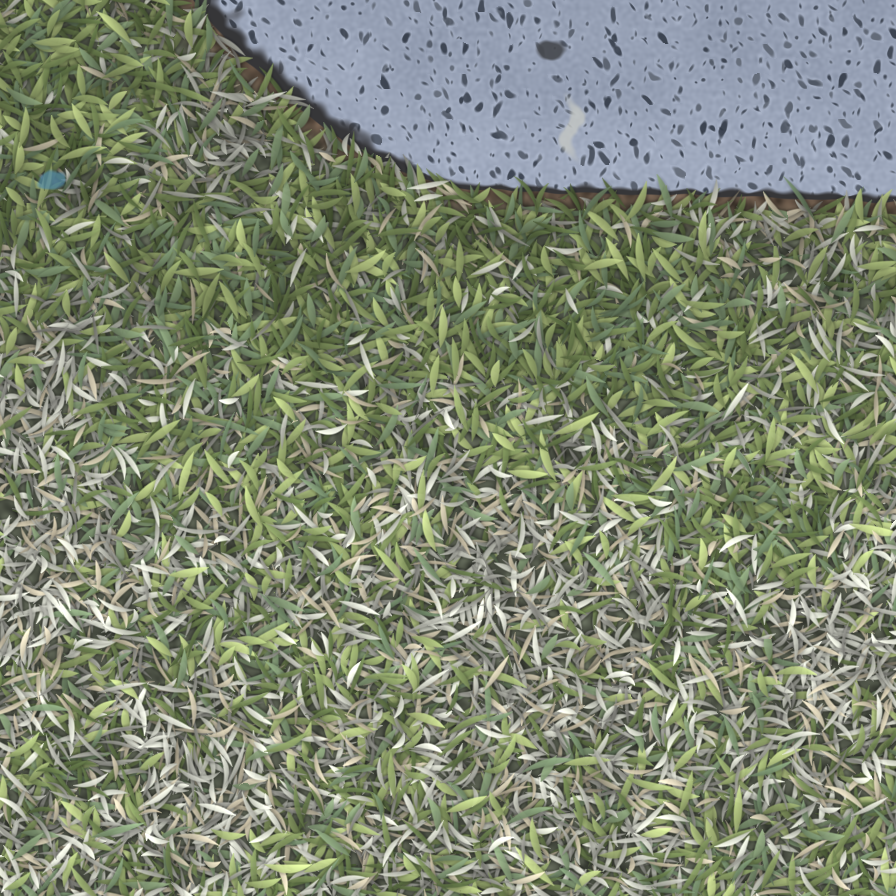
This texture is drawn by a Shadertoy shader. Its source:

```glsl
// Patchy lawn beside a pitted grey stone slab with a curved lower edge.
// Jittered grids of tapered, bent blades are stacked from dark to light;
// a field of soft spots and gradient noise decides where the turf is dry.

vec4 hash4(vec2 p) {
    vec4 q = fract(p.xyxy * vec4(.1031, .1030, .0973, .1099));
    q += dot(q, q.wzxy + 33.33);
    return fract((q.xxyz + q.yzzw) * q.zywx);
}

float cornerSlope(vec2 cell, vec2 f) {
    return dot(hash4(cell + 71.).xy * 2. - 1., f);
}

float gradientNoise(vec2 p) {
    vec2 i = floor(p), f = fract(p), u = f * f * (3. - 2. * f);
    vec2 e = vec2(0, 1);
    return mix(mix(cornerSlope(i, f), cornerSlope(i + e.yx, f - e.yx), u.x),
               mix(cornerSlope(i + e, f - e), cornerSlope(i + 1., f - 1.), u.x), u.y);
}

// Positive inside the slab: a parabola on the left running into a level edge
float slabDistance(vec2 p) {
    float bend = max(.56 - p.x, 0.);
    float edge = .787 - .025 * max(p.x - .56, 0.) + 1.8 * bend * bend;
    return (p.y - edge) / sqrt(1. + 13. * bend * bend);
}

float spot(vec2 p, float x, float y, float radius) {
    vec2 q = (p - vec2(x, y)) / radius;
    return exp(-dot(q, q));
}

// 0 is lush, 1 is dry
float dryness(vec2 p) {
    float dry = mix(.56, .26, smoothstep(.3, .8, p.y));
    dry += .8 * spot(p, .25, .85, .06) + .6 * spot(p, .89, .74, .06);
    dry += .5 * spot(p, .02, .55, .09) + .35 * spot(p, .02, .33, .10);
    dry += .5 * spot(p, .95, .27, .09) + .35 * spot(p, .56, .36, .11);
    dry += .35 * spot(p, .63, .17, .11) + .4 * spot(p, .23, .10, .07);
    dry -= .3 * spot(p, .30, .66, .12) + .35 * spot(p, .64, .68, .14);
    dry -= .4 * spot(p, .84, .45, .09) + .3 * spot(p, .06, .90, .12);
    return dry + .45 * gradientNoise(p * 9.);
}

vec3 slabColor(vec2 p, float d, float px) {
    vec3 col = vec3(.58, .62, .70) + .05 * gradientNoise(p * 14.)
             + .06 * gradientNoise(p * 170.);
    col += .04 * smoothstep(.16, .02, d);
    vec2 w = p + .004 * vec2(gradientNoise(p * 90.), gradientNoise(p * 90. + 40.));

    // Scattered pits, one per cell at four scales
    for (int i = 0; i < 4; i++) {
        float size = .017 + .008 * float(i);
        vec2 g = w / size + float(i) * 17.3;
        vec4 h = hash4(floor(g) + float(i) * 31.), k = fract(h.wxyz * 37.7);
        vec2 q = (fract(g) - .25 - .5 * h.xy) * size;
        float a = (k.x - .65) * 1.7;
        q = mat2(cos(a), sin(a), -sin(a), cos(a)) * q;
        float r = .0011 + .0028 * k.y * k.y * k.y;
        float pit = length(q / vec2(1., 1.2 + 1.6 * k.z)) - r;
        float keep = step(h.z, .72 - .12 * float(i));
        col += .025 * keep * smoothstep(.003, 0., abs(pit - .001));
        col = mix(col, vec3(.19, .22, .27) + .2 * k.w, .9 * keep * smoothstep(px, -px, pit));
    }
    // One large hollow and a pale scuff
    float hollow = length((w - vec2(.615, .944)) / vec2(1.5, 1.)) - .011;
    col = mix(col, vec3(.27, .28, .30), .9 * smoothstep(.002, -.003, hollow));
    vec2 s = w - vec2(.638 + .007 * sin(w.y * 110.), .857);
    float scuff = length(s / vec2(1., 4.)) - .008;
    col = mix(col, vec3(.78, .79, .77), .75 * smoothstep(.003, -.003, scuff));

    // Dark worn rim, wider along the curve
    float rim = mix(.023, .008, smoothstep(.25, .55, p.x));
    rim *= 1. + 1.3 * gradientNoise(p * 45.);
    return mix(vec3(.21, .21, .22), col, smoothstep(rim * .5, rim * 1.2, d));
}

vec3 bladeColor(vec4 k, bool green) {
    vec3 fresh = mix(vec3(.33, .40, .24), vec3(.68, .74, .49), k.x * sqrt(k.x));
    fresh = mix(fresh, vec3(.42, .51, .42), step(.75, k.y) * .7);
    vec3 straw = mix(vec3(.45, .45, .43), vec3(.85, .86, .81), k.x);
    straw = mix(straw, vec3(.72, .66, .54), step(.75, k.y) * .6);
    return green ? fresh : straw;
}

// Stacked blades; four nearest cells of each shifted grid
vec3 addBlades(vec3 col, vec2 p, float px) {
    float dry = dryness(p), e = .01;
    vec2 drySlope = (vec2(dryness(p + vec2(e, 0)), dryness(p + vec2(0, e))) - dry) / e;
    float light = mix(1.1, .93, smoothstep(.4, .75, p.y)) + .3 * gradientNoise(p * 17.);
    for (int i = 0; i < 64; i++) {
        float layer = floor(float(i) / 4.);
        float size = .035 + .011 * fract(layer * .618);
        vec2 shift = fract(layer * vec2(.755, .570)) * 9.;
        vec2 cell = floor(p / size + shift - .5) + vec2(i % 2, (i / 2) % 2);
        vec4 h = hash4(cell + layer * 57.), k = fract(h.wzxy * 53.7 + h.yxwz * 19.3);
        vec2 q = p - (cell - shift + .25 + .5 * h.xy) * size;
        bool green = k.z > .1 + .85 * clamp(dry - dot(drySlope, q), 0., 1.);
        float len = size * (green ? .4 + .35 * h.w : .25 + .45 * h.w);
        if (dot(q, q) > len * len || slabDistance(p - q) > -.014 + .018 * h.z) continue;
        float a = green ? 1.05 + (h.z - .5) * 3. : h.z * 6.28;
        vec2 dir = vec2(cos(a), sin(a));
        float t = dot(q, dir) / len, taper = 1. - t * t;
        float across = dot(q, vec2(-dir.y, dir.x)) + (k.w - .5) * .011 * t * t;
        float width = (green ? .0023 + .0026 * k.x : .0018 + .0016 * k.x) * taper;
        float gap = abs(across) - width;
        col *= 1. - .17 * smoothstep(.004, 0., gap) * taper;
        vec3 tint = bladeColor(k, green) * mix(.82, 1.07, layer / 15.) * light;
        tint *= 1. + .16 * t + .1 * clamp(across / (width + px), -1., 1.);
        col = mix(col, tint, .93 * smoothstep(.0012, -.0012, gap));
    }
    return col;
}

void mainImage(out vec4 fragColor, in vec2 fragCoord) {
    vec2 p = fragCoord / iResolution.xy;
    float px = 1. / iResolution.y;
    float d = slabDistance(p) + .006 * gradientNoise(p * 28.);

    // Soil, browner against the slab
    vec3 col = mix(vec3(.31, .33, .28), vec3(.36, .30, .25), smoothstep(-.05, 0., d));
    col *= 1. + .7 * gradientNoise(p * 80.);
    if (d > -px) col = mix(col, slabColor(p, d, px), smoothstep(-px, px, d));
    if (d < .05) col = addBlades(col, p, px);

    // Small blue scrap lying in the grass
    float scrap = length((p - vec2(.061, .80)) / vec2(1.7, 1.)) - .009 + .016 * gradientNoise(p * 70.);
    col = mix(col, vec3(.32, .54, .66), .7 * smoothstep(.003, -.003, scrap));
    fragColor = vec4(clamp(col, 0., 1.), 1.);
}
```
